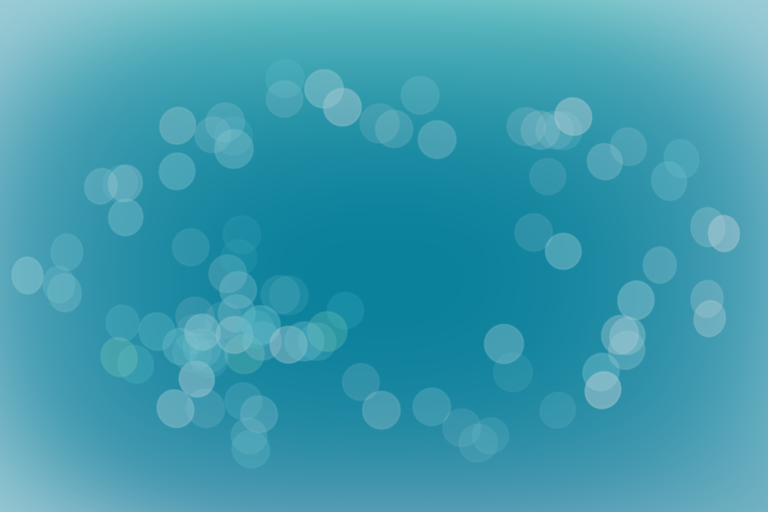
This background is drawn by a Shadertoy shader. Its source:

```glsl
// Soft teal backdrop, deep in the middle and pale at the rim, strewn with translucent
// bokeh discs. The backdrop blends power-curve gradients; hashed loops place a loose
// ring of overlapping disc pairs plus one denser cluster, flattened toward the rim.

vec3 hash3(float n) {
    vec3 p = fract(vec3(n * 7.31 + 2.7) * vec3(0.1031, 0.1030, 0.0973));
    p += dot(p, p.yzx + 33.33);
    return fract((p.xxy + p.yzz) * p.zyx);
}

vec3 backdrop(vec2 uv) {
    vec2 q = (uv - vec2(0.5, 0.47)) / vec2(0.5, 0.53);
    vec3 col = vec3(0.045, 0.505, 0.61);
    col = mix(col, vec3(0.40, 0.75, 0.765), pow(max(q.y, 0.0), 2.1));
    col = mix(col, vec3(0.35, 0.62, 0.71), pow(min(max(-q.y, 0.0) * 1.1, 1.0), 2.5));
    col = mix(col, vec3(0.42, 0.69, 0.76), 0.8 * pow(abs(q.x), 2.5));

    // Pale corners, weakest at the lower right
    float corner = smoothstep(0.8, 2.0, dot(q, q));
    float lowerRight = smoothstep(0.0, 0.8, q.x) * smoothstep(0.0, 0.8, -q.y);
    return mix(col, vec3(0.75, 0.87, 0.89), 0.55 * corner * (1.0 - 0.75 * lowerRight));
}

// Centre of a disc, relative to the canvas centre, in canvas heights
vec2 discCentre(int i, float aspect) {
    vec3 own = hash3(float(i) + 211.0);
    if (i < 24) {
        vec2 spread = own.xy + hash3(float(i) + 401.0).xy - 1.0;
        return vec2(-0.18 * aspect, -0.13) + spread * vec2(0.17 * aspect, 0.23);
    }
    // Golden-angle steps round an oval, two discs to each step
    float pair = float(i / 2);
    vec3 shared = hash3(pair + 37.0);
    float angle = pair * 2.39996 + shared.x * 0.6;
    float reach = mix(0.30, 0.93, sqrt(shared.y));
    vec2 centre = reach * vec2(cos(angle) * 0.5 * aspect, sin(angle) * 0.43 + 0.02);
    float turn = own.x * 6.2832;
    return centre + float(i % 2) * mix(0.025, 0.10, own.y) * vec2(cos(turn), sin(turn));
}

void mainImage(out vec4 fragColor, in vec2 fragCoord) {
    vec2 uv = fragCoord / iResolution.xy;
    float aspect = iResolution.x / iResolution.y;
    vec2 p = (uv - 0.5) * vec2(aspect, 1.0);
    float soft = max(0.0022, 0.9 / iResolution.y);
    vec3 col = backdrop(uv);

    for (int i = 0; i < 92; i++) {
        vec2 centre = discCentre(i, aspect);
        vec3 look = hash3(float(i) + 613.0);

        // Squeeze the disc along the line to the canvas centre
        float away = length(centre);
        vec2 outward = centre / max(away, 0.001);
        vec2 d = p - centre;
        d += outward * dot(d, outward) * 0.2 * smoothstep(0.3, 0.8, away);
        float edge = length(d) - mix(0.036, 0.0395, look.z);

        // Teal to lilac-white, with a rare pale green
        float paleness = i < 24 ? look.x * 0.8 : 0.3 + 0.7 * look.x;
        vec3 tint = mix(vec3(0.22, 0.70, 0.76), vec3(0.76, 0.82, 0.85), paleness);
        tint = mix(tint, vec3(0.58, 0.86, 0.72), step(0.96, look.z));
        float opacity = mix(0.16, 0.46, look.y * look.y) + 0.14 * smoothstep(0.3, 0.8, away);

        float inside = 1.0 - smoothstep(-soft, soft, edge);
        float rim = smoothstep(-0.006, -0.001, edge);
        col = mix(col, tint, inside * opacity * (0.96 + 0.14 * rim));
    }
    fragColor = vec4(col, 1.0);
}
```
